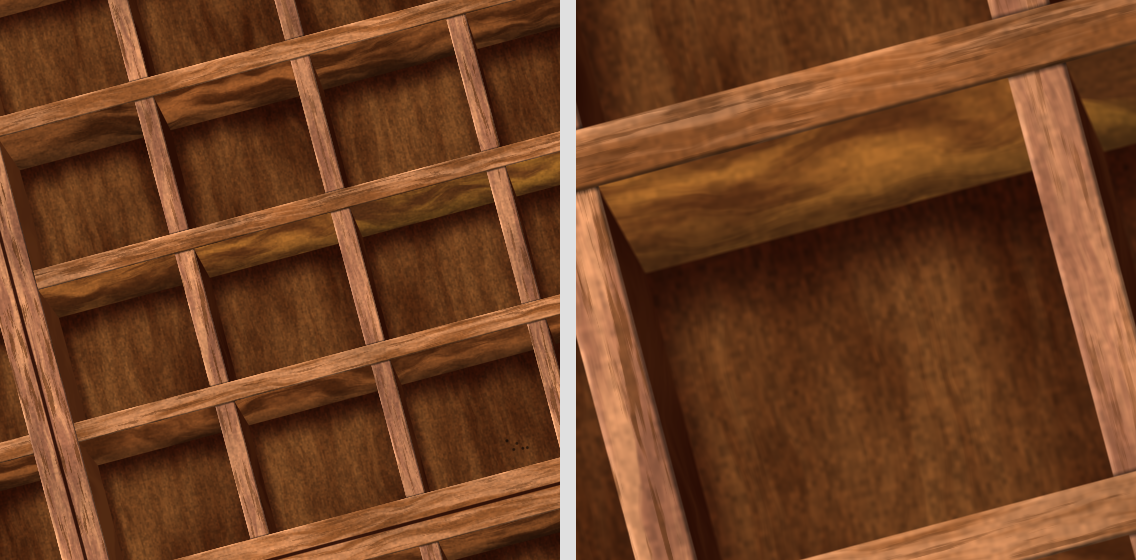
Left, the full canvas; right, a detail of the centre.
This pattern is drawn by a three.js fragment shader. Its source:

```glsl
#define TILT 0.259
#define PITCH vec2(0.2878, 0.2815)
#define ORIGIN vec2(0.2035, 0.2188)
#define HALF_BAR 0.0172
#define EXTRA vec2(0.047, 0.054)
#define SOFT 0.0013
#define PALE vec3(0.82, 0.56, 0.38)
#define ROSE vec3(0.67, 0.42, 0.30)
#define TAN vec3(0.62, 0.36, 0.18)
#define UMBER vec3(0.43, 0.24, 0.11)
#define BROWN vec3(0.29, 0.14, 0.055)
#define DARK vec3(0.15, 0.04, 0.01)

varying vec2 vUv;

float hash(vec2 p) {
  vec3 h = fract(p.xyx * 0.1031);
  h += dot(h, h.yzx + 33.33);
  return fract((h.x + h.y) * h.z);
}

float noise(vec2 p) {
  vec2 i = floor(p), f = fract(p);
  f = f * f * (3.0 - 2.0 * f);
  return mix(mix(hash(i), hash(i + vec2(1.0, 0.0)), f.x),
             mix(hash(i + vec2(0.0, 1.0)), hash(i + 1.0), f.x), f.y);
}

float fbm(vec2 p) {
  float sum = 0.0, amp = 0.53;
  for (int i = 0; i < 4; i++) {
    sum += amp * noise(p);
    p = p * 2.03 + 7.1;
    amp *= 0.5;
  }
  return sum;
}

// Wood fibres running along p.x, offset for each board
float grain(vec2 p, float key, float fineness) {
  p += vec2(key * 7.3 + 20.0, key * 3.1 + 20.0);
  float warp = fbm(p * vec2(7.0, 16.0));
  return smoothstep(0.26, 0.74, fbm(vec2(p.x * 10.0, p.y * fineness + warp * 4.0)));
}

// Fine pores, centred on zero
float pores(vec2 p) {
  return noise(p * vec2(130.0, 330.0) + 400.0) + noise(p * 290.0 + 500.0) - 1.0;
}

// Sawn top face: lead and trail are distances from its lit and shaded edges
vec3 barFace(vec2 p, float lead, float trail, float key, vec3 base) {
  float tone = hash(vec2(key, 4.7));
  float fibre = grain(p, key, 120.0);
  vec3 color = mix(base * 0.88, PALE, fibre * (0.6 + 0.35 * tone));
  float streak = smoothstep(0.55, 0.72, fbm(p * vec2(18.0, 200.0) + key * 5.0 + 30.0));
  color = mix(color, UMBER * 0.9, streak * (0.3 + 0.5 * tone));
  color *= 0.88 + 0.3 * noise(p * vec2(9.0, 14.0) + key + 50.0) + 0.14 * pores(p);
  float rim = 1.0 - smoothstep(0.0005, 0.0035, lead);
  color += vec3(0.22, 0.18, 0.15) * rim * noise(p * 45.0 + 60.0);
  return color * mix(0.5, 1.0, smoothstep(0.0, 0.003, trail));
}

// Recess: p is measured from the upper left corner below the bars
vec3 recess(vec2 q, vec2 p, vec2 cell) {
  float height = 0.067 - 0.009 * cell.y;
  float side = 0.0234 * exp2(-0.7 * (cell.x + 1.0));
  float key = hash(cell + 31.0) * 9.0;

  // Floor boards under a soft shadow
  float blotch = fbm(q * vec2(17.0, 6.0) + key + 40.0);
  float fibre = grain(q.yx, key, 85.0);
  float figure = 0.2 + 0.5 * fibre + 2.0 * (blotch - 0.42);
  vec3 ground = mix(BROWN, UMBER * vec3(1.0, 1.04, 1.06), clamp(figure, -0.3, 1.25));
  ground *= 1.0 + 0.22 * pores(q.yx);
  float depth = p.y - height;
  float lit = smoothstep(0.004, 0.06, depth + 0.03 * (blotch - 0.5));
  lit *= mix(0.4, 1.0, smoothstep(0.0, 0.022, p.x - side));
  lit *= mix(0.7, 1.0, smoothstep(0.0, 0.035, PITCH.x - 2.0 * HALF_BAR - p.x));
  ground = mix(DARK * (1.0 + 0.3 * pores(q.yx)), ground, 0.1 + 0.9 * lit);

  // Small pits in one floor
  float pitted = float(cell == vec2(1.0, 2.0));
  for (int i = 0; i < 5; i++) {
    float n = float(i);
    vec2 pit = vec2(0.165 + 0.008 * n, 0.19 + 0.026 * hash(vec2(n, 8.0)));
    ground *= 1.0 - 0.6 * pitted * (1.0 - smoothstep(0.001, 0.004, length(p - pit)));
  }

  // Figured wall below the rail
  float swirl = grain(q, key + 2.0, 60.0);
  float golden = clamp(float(cell.y == 1.0) * (0.45 + 0.25 * cell.x), 0.0, 0.8);
  vec3 wall = mix(BROWN * 0.85, mix(UMBER, TAN, 0.35), swirl);
  wall = mix(wall, mix(UMBER * 0.85, vec3(0.6, 0.4, 0.14), swirl), golden);
  wall *= 0.85 + 0.28 * hash(cell + 5.0) + 0.13 * pores(q);
  wall *= mix(1.1, 0.7, smoothstep(0.4, 1.0, p.y / height));
  vec3 color = mix(wall, ground, smoothstep(-SOFT, SOFT, depth));

  // Narrow wall beside the divider, mitred at the corner
  vec3 cheek = mix(DARK, BROWN, 0.1 + 0.5 * grain(q.yx, key + 4.0, 80.0));
  cheek = mix(cheek, UMBER, 0.45 * float(cell.x == -1.0));
  float miter = (p.y * side - p.x * height) / length(vec2(side, height));
  return mix(color, cheek, smoothstep(-SOFT, SOFT, min(miter, side - p.x)));
}

void main() {
  vec2 s = vec2(vUv.x, 1.0 - vUv.y);
  float c = cos(TILT), k = sin(TILT);
  vec2 q = vec2(s.x * c - s.y * k, s.x * k + s.y * c) - ORIGIN;

  // Nearest bars; the left and bottom ones are double boards
  vec2 bar = floor(q / PITCH + 0.5), rel = q - bar * PITCH;
  vec2 twin = vec2(bar.x == -1.0, bar.y == 3.0);
  vec2 lead = rel + HALF_BAR + vec2(EXTRA.x * twin.x, 0.0);
  vec2 trail = HALF_BAR - rel + vec2(0.0, EXTRA.y * twin.y);
  vec2 mask = smoothstep(-SOFT, 0.0, min(lead, trail));
  vec2 seam = abs(rel + 0.5 * EXTRA * vec2(1.0, -1.0));
  vec2 groove = twin * (1.0 - smoothstep(0.0015, 0.0045, seam));

  vec2 cell = floor((q + HALF_BAR) / PITCH);
  vec2 corner = q - cell * PITCH - HALF_BAR;
  corner.y -= EXTRA.y * float(cell.y == 3.0);
  vec3 color = recess(q, corner, cell);

  // Dividers butt against rails; the frame lies over both
  float piece = bar.x * 3.0 + cell.y * 1.7 * (1.0 - twin.x) + 11.0;
  vec3 divider = barFace(q.yx, lead.x, trail.x, piece, ROSE);
  float joint = smoothstep(0.0, 0.004, -min(lead.y, trail.y));
  divider *= mix(mix(0.45, 1.0, joint), 1.0, twin.x);
  divider = mix(divider, DARK, 0.9 * groove.x);
  vec3 rail = barFace(q, lead.y, trail.y, bar.y * 2.3 + 37.0, TAN);
  rail = mix(rail, DARK, 0.9 * groove.y);
  color = mix(color, divider, mask.x);
  color = mix(color, rail, mask.y * (1.0 - mask.x * twin.x));
  gl_FragColor = vec4(color, 1.0);
}
```
